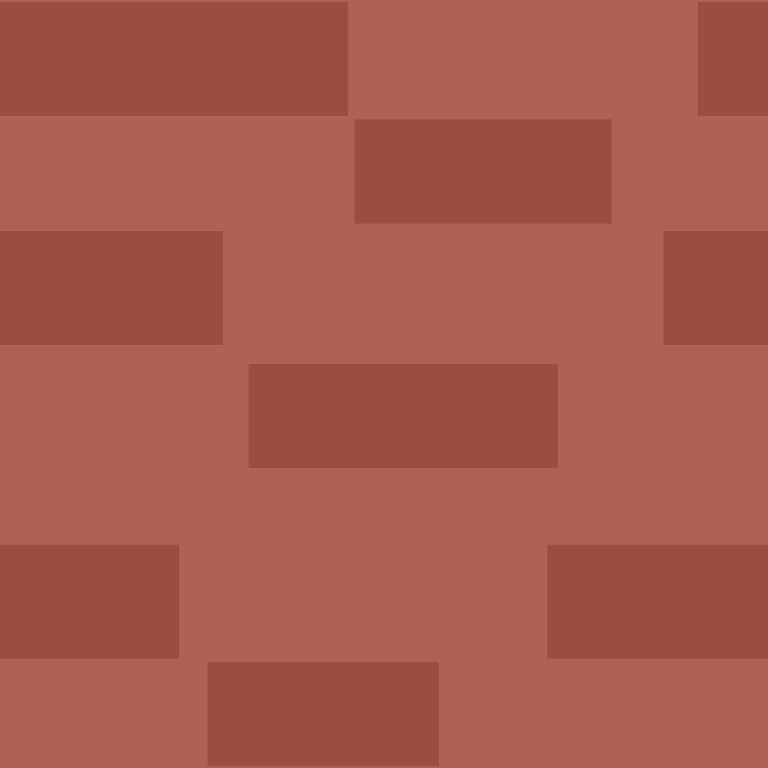
Give the GLSL for this pattern, as a Shadertoy shader.

```glsl
const vec3  CLAY_LIGHT   = vec3(0.686, 0.380, 0.327);
const vec3  CLAY_DARK    = vec3(0.611, 0.302, 0.251);
const int   ROWS         = 6;
const vec2  BRICK_SIZE   = vec2(0.420, 0.142);   // mean width and height
const vec2  SIZE_SWING   = vec2(0.061, 0.0063);  // even rows larger, odd rows smaller
const float WIDTH_VARY   = 0.065;                // extra width change between rows
const float WIDTH_FREQ   = 1.75;
const float WIDTH_PHASE  = 0.2;
const float SHIFT_START  = 0.181;                // centre of the top brick
const float SHIFT_STEP   = 0.052;                // leftward drift per row
const float STACK_START  = 0.20;                 // vertical drift, in rows
const float STACK_DRIFT  = 0.72;
const float STACK_LIMIT  = -0.25;
const float STACK_PHASE  = 2.0;

// Centre of a brick: half-bond offset plus uneven drift
vec2 brickCentre(float row) {
    float rows = float(ROWS);
    float bond = 0.5 * mod(row, 2.0);
    float cycle = mod(row + STACK_PHASE, rows) / rows;
    float slide = max(STACK_START - STACK_DRIFT * cycle, STACK_LIMIT);
    return vec2(SHIFT_START + bond - SHIFT_STEP * row,
                1.0 - (row + 0.5 + slide) / rows);
}

vec2 brickSize(float row) {
    float parity = 1.0 - 2.0 * mod(row, 2.0);
    vec2 size = BRICK_SIZE + parity * SIZE_SWING;
    size.x += WIDTH_VARY * cos(WIDTH_FREQ * row + WIDTH_PHASE);
    return size;
}

// Antialiased box coverage, wrapping around the unit tile
float boxCoverage(vec2 p, vec2 centre, vec2 size, float pixel) {
    vec2 offset = abs(fract(p - centre + 0.5) - 0.5);
    vec2 inside = clamp(0.5 + (0.5 * size - offset) / pixel, 0.0, 1.0);
    return inside.x * inside.y;
}

void mainImage(out vec4 fragColor, in vec2 fragCoord) {
    float pixel = 1.0 / iResolution.y;
    vec2 p = fragCoord * pixel;

    // One dark brick per row
    float brick = 0.0;
    for (int i = 0; i < ROWS; i++) {
        float row = float(i);
        brick = max(brick, boxCoverage(p, brickCentre(row), brickSize(row), pixel));
    }

    fragColor = vec4(mix(CLAY_LIGHT, CLAY_DARK, brick), 1.0);
}
```
